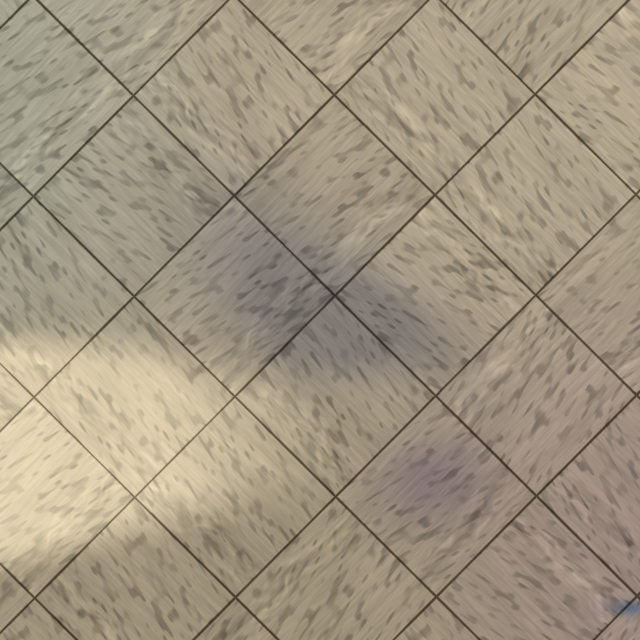
Give the GLSL for this texture, as a Shadertoy shader.

```glsl
// Diagonal floor of square wood-grain tiles with thin dark joints, a warm light patch and cool shadows.
#define TILE_SIDE 0.2219
#define TILE_ANGLE 0.782
#define GRID_NODE vec2(0.5234, 0.5378)
#define JOINT_HALF_WIDTH 0.0017
#define JOINT_SOFTNESS 0.0013
#define JOINT_SHADE vec3(0.46, 0.43, 0.38)
#define FIBRE_CONTRAST 0.17
#define FLECK_CONTRAST 0.17
#define VEIN_CONTRAST 0.42
#define TILE_VARIATION 0.05

float hash(vec2 p) {
    vec3 q = fract(vec3(p.xyx) * 0.1031);
    q += dot(q, q.yzx + 33.33);
    return fract((q.x + q.y) * q.z);
}

float noise(vec2 p) {
    vec2 i = floor(p), f = fract(p);
    f = f * f * (3.0 - 2.0 * f);
    return mix(mix(hash(i), hash(i + vec2(1, 0)), f.x),
               mix(hash(i + vec2(0, 1)), hash(i + vec2(1, 1)), f.x), f.y);
}

// Soft elliptical spot, tilted by an angle
float spot(vec2 p, vec2 center, vec2 radii, float angle) {
    float c = cos(angle), s = sin(angle);
    vec2 d = mat2(c, -s, s, c) * (p - center) / radii;
    return exp(-dot(d, d));
}

// True where the grain rises to the right; rows alternate with a few turned tiles
bool grainRises(vec2 id) {
    bool oddRow = mod(id.x, 2.0) > 0.5;
    bool turned = id.x < 0.0 && mod(id.y, 3.0) == 1.0 && id.x + id.y > -4.0;
    return oddRow != turned;
}

// Relative brightness of the wood; g.x runs along the grain, g.y across, both 0 to 1
float woodTone(vec2 g, float seed) {
    vec2 o = vec2(seed * 37.0, seed * 61.0) + 20.0;

    // Long fibres and fine pores
    float fibres = 0.6 * noise(g * vec2(3.0, 62.0) + o)
                 + 0.4 * noise(g * vec2(14.0, 95.0) + o.yx) - 0.5;

    // Short dark flecks, slightly oblique to the grain
    vec2 f = vec2(g.x, g.y + 0.22 * g.x);
    float flecks = smoothstep(0.56, 0.9, noise(f * vec2(13.0, 36.0) + o))
                 * (0.5 + noise(g * 7.0 + o));

    // Wavy vein beside one edge
    float bend = 0.10 * (noise(vec2(g.x * 4.0, 3.0) + o) - 0.5)
               + 0.05 * (noise(g * vec2(13.0, 9.0) + o) - 0.5);
    float across = g.y + bend;
    float band = exp(-pow((across - 0.19) / 0.10, 2.0));
    float ridges = 0.65 * noise(vec2(g.x * 5.0, across * 23.0) + o.yx)
                 + 0.35 * noise(vec2(g.x * 17.0, across * 44.0) + o) - 0.5;

    float clouds = noise(g * vec2(2.0, 6.0) + o) - 0.5;
    return 1.02 + FIBRE_CONTRAST * fibres - FLECK_CONTRAST * flecks
         + VEIN_CONTRAST * band * ridges + 0.06 * clouds;
}

// Amount of warm light in the wedge entering from the left
float lightPatch(vec2 p) {
    float top = 0.475 - 0.5 * p.x * p.x;
    float bottom = 0.115 + 0.28 * p.x;
    float blur = 0.035 + 0.06 * p.x;
    return smoothstep(top + blur, top - blur, p.y)
         * smoothstep(bottom - blur, bottom + blur, p.y)
         * (1.0 - smoothstep(0.22, 0.60, p.x));
}

// Floor colour under the uneven light
vec3 floorColor(vec2 p, float light) {
    vec3 upper = mix(vec3(0.63, 0.62, 0.55), vec3(0.67, 0.62, 0.53), smoothstep(0.0, 0.45, p.x));
    vec3 lower = mix(vec3(0.61, 0.56, 0.47), vec3(0.59, 0.52, 0.48), smoothstep(0.5, 1.0, p.x));
    vec3 color = mix(lower, upper, smoothstep(0.15, 0.75, p.y));

    // Cool shadows near the middle, violet and blue ones toward the lower right
    float cool = spot(p, vec2(0.43, 0.57), vec2(0.17, 0.12), -0.7)
               + 0.7 * spot(p, vec2(0.52, 0.475), vec2(0.10, 0.065), -0.3)
               + 0.7 * spot(p, vec2(0.63, 0.49), vec2(0.12, 0.06), -0.6);
    color *= mix(vec3(1.0), vec3(0.76, 0.78, 0.88), min(cool, 1.0));
    color *= mix(vec3(1.0), vec3(0.84, 0.82, 0.95), spot(p, vec2(0.67, 0.25), vec2(0.09, 0.07), 0.3));
    color *= mix(vec3(1.0), vec3(0.62, 0.75, 0.95), spot(p, vec2(0.985, 0.05), vec2(0.03, 0.012), 0.0));
    return mix(color, vec3(0.86, 0.80, 0.67), light);
}

void mainImage(out vec4 fragColor, in vec2 fragCoord) {
    vec2 p = fragCoord / iResolution.y;
    float pixel = 1.0 / iResolution.y;

    // Rotated tile grid
    float c = cos(TILE_ANGLE), s = sin(TILE_ANGLE);
    vec2 d = p - GRID_NODE;
    vec2 grid = vec2(c * d.x - s * d.y, s * d.x + c * d.y) / TILE_SIDE;
    vec2 id = floor(grid), local = fract(grid);

    // Grain direction and side of the vein differ per tile
    float seed = hash(id + 40.0);
    vec2 grain = grainRises(id) ? local.yx : local;
    if (hash(id + 71.0) > 0.5) grain.y = 1.0 - grain.y;

    float light = lightPatch(p);
    float tone = woodTone(grain, seed) + TILE_VARIATION * (seed - 0.5);
    vec3 color = floorColor(p, light) * mix(tone, 1.0, 0.35 * light);

    // Joints, a little uneven in width and weaker in the light
    vec2 edge = min(local, 1.0 - local) * TILE_SIDE;
    float width = JOINT_HALF_WIDTH * (0.8 + 0.4 * noise(p * 18.0)) * (1.0 - 0.3 * light);
    float blur = max(JOINT_SOFTNESS, pixel);
    float joint = 1.0 - smoothstep(width - blur, width + blur, min(edge.x, edge.y));
    color *= mix(vec3(1.0), JOINT_SHADE, joint * (1.0 - 0.2 * light));

    fragColor = vec4(color, 1.0);
}
```
